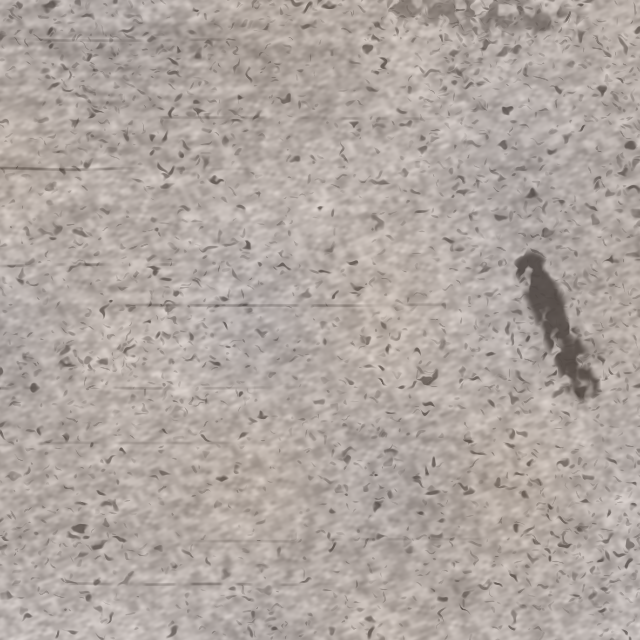
Write a WebGL 2 fragment shader that draws this texture.

```glsl
#version 300 es
precision highp float;
// Weathered concrete: mottled grey-beige grain, dark pits, faint horizontal seams.

uniform vec2 u_resolution;
out vec4 outColor;

float hash(vec2 p) {
  vec3 q = fract(p.xyx * vec3(0.1031, 0.1030, 0.0973));
  q += dot(q, q.yzx + 33.33);
  return fract((q.x + q.y) * q.z);
}

vec2 hash2(vec2 p) {
  return vec2(hash(p + 17.3), hash(p + 61.7));
}

float noise(vec2 p) {
  vec2 cell = floor(p), f = fract(p);
  f = f * f * (3.0 - 2.0 * f);
  float low = mix(hash(cell), hash(cell + vec2(1, 0)), f.x);
  float high = mix(hash(cell + vec2(0, 1)), hash(cell + vec2(1, 1)), f.x);
  return mix(low, high, f.y);
}

// Noise centred on zero
float grain(vec2 p, vec2 scale, float seed) {
  return noise(p * scale + seed) - 0.5;
}

float segmentDistance(vec2 p, vec2 a, vec2 b) {
  vec2 ab = b - a;
  return length(p - a - ab * clamp(dot(p - a, ab) / dot(ab, ab), 0.0, 1.0));
}

// Soft mask of the eroded strips on the right side
float erosion(vec2 p) {
  float gash = 1.0 - smoothstep(0.0, 0.055, segmentDistance(p, vec2(0.83, 0.58), vec2(0.91, 0.40)));
  float top = 1.0 - smoothstep(0.0, 0.12, segmentDistance(p, vec2(0.62, 1.0), vec2(0.88, 0.96)));
  return max(gash, 0.55 * top);
}

// Chance that a pit appears at a place
float pitDensity(vec2 p) {
  float patches = noise(p * 7.0 + 4.0);
  return 0.12 + 0.14 * p.x + 0.45 * patches * patches + 0.45 * erosion(p);
}

// Scattered, randomly turned elongated pits, one per cell
float pits(vec2 p, float cells, float amount, float seed) {
  vec2 q = p * cells, base = floor(q);
  float mask = 0.0;
  for (int y = -1; y <= 1; y++) {
    for (int x = -1; x <= 1; x++) {
      vec2 id = base + vec2(x, y);
      vec2 key = id + seed;
      if (hash(key) > amount * pitDensity((id + 0.5) / cells)) continue;
      vec2 d = q - id - hash2(key);
      vec2 shape = hash2(key + 91.0);
      float angle = (shape.x - 0.5) * (hash(key + 7.0) < 0.6 ? 1.2 : 4.0);
      float c = cos(angle), s = sin(angle);
      d = vec2(c * d.x + s * d.y, c * d.y - s * d.x);
      float r = length(d / vec2(mix(0.22, 0.52, shape.y), mix(0.13, 0.24, shape.x)));
      float depth = mix(0.4, 1.0, hash(key + 43.0));
      mask = max(mask, depth * (1.0 - smoothstep(0.4, 1.3, r)));
    }
  }
  return mask;
}

// Thin broken horizontal lines of random height and reach
float seams(vec2 p, float count, float seed) {
  float mask = 0.0;
  for (float i = 0.0; i < count; i++) {
    vec2 key = vec2(i, seed);
    vec2 r = hash2(key);
    float height = (i + 0.2 + 0.6 * r.x) / count + 0.004 * grain(p, vec2(9.0, 0.0), i * 5.0);
    float reach = abs(p.x - r.y * 0.65);
    float extent = 1.0 - smoothstep(0.15, 0.32, reach);
    float broken = smoothstep(0.25, 0.7, noise(vec2(p.x * 42.0, i * 7.0)));
    float line = 1.0 - smoothstep(0.0006, 0.0035, abs(p.y - height));
    mask = max(mask, line * extent * broken * mix(0.4, 1.0, hash(key + 5.0)));
  }
  return mask;
}

void main() {
  vec2 p = gl_FragCoord.xy / u_resolution;
  vec2 slanted = vec2(p.x + 0.5 * p.y, p.y - 0.4 * p.x);
  vec2 warp = vec2(grain(p, vec2(95.0), 3.0), grain(p, vec2(95.0), 37.0));
  vec2 rough = p + 0.012 * warp;

  // Mottled base
  float tone = 0.712;
  tone += 0.13 * grain(slanted, vec2(105.0, 160.0), 0.0);
  tone += 0.12 * grain(p, vec2(62.0, 80.0), 12.0);
  tone += 0.05 * grain(p, vec2(20.0, 24.0), 25.0);
  tone += 0.09 * grain(p, vec2(4.5), 51.0);

  // Brushed streaks, strongest at the upper left
  float brushed = smoothstep(0.75, 0.0, p.x) * smoothstep(0.3, 0.9, p.y + 0.5 * grain(p, vec2(4.0), 8.0));
  tone += (0.03 + 0.1 * brushed) * grain(p, vec2(7.0, 130.0), 70.0);

  // Pits, seams and the eroded gash
  float faint = pits(rough, 78.0, 1.1, 11.0);
  float deep = pits(rough, 46.0, 0.75, 140.0);
  float crumble = smoothstep(0.5, 0.72, noise(rough * vec2(75.0, 62.0)) * 0.6 + 0.5 * erosion(p));
  float gash = crumble * smoothstep(0.3, 0.75, erosion(p));
  tone -= 0.15 * faint;
  tone -= 0.17 * seams(p, 9.0, 23.0);
  tone = mix(tone, 0.30, max(0.75 * deep, 0.85 * gash));

  // Warm and cool stains
  float warmth = 0.045 * grain(p, vec2(5.0, 4.0), 84.0) - 0.012 * brushed;
  vec3 color = vec3(tone, tone - 0.037, tone - 0.060) + warmth * vec3(0.4, 0.0, -0.6);
  outColor = vec4(clamp(color, 0.0, 1.0), 1.0);
}
```
